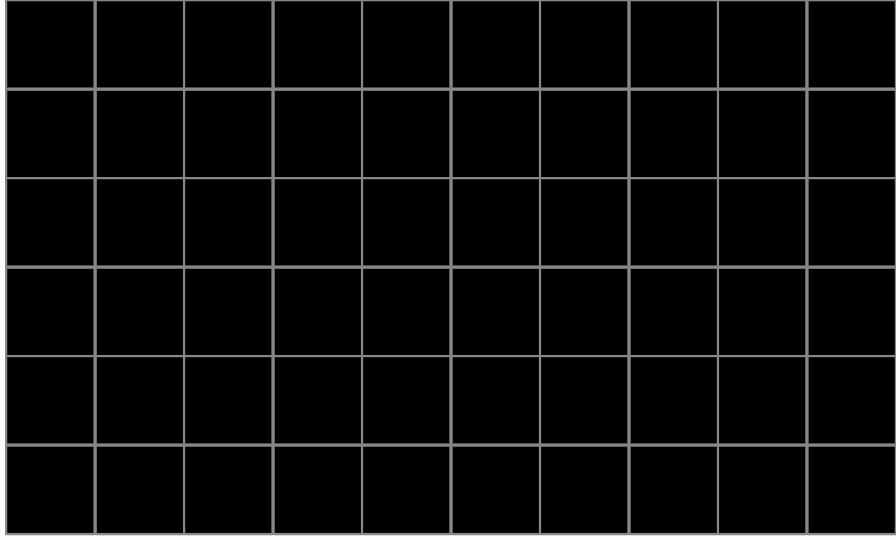
Give the GLSL for this pattern, as a WebGL 2 fragment shader.

```glsl
#version 300 es
precision highp float;
// Black square grid with alternating thick and thin grey lines, white at the left and bottom edges.

uniform vec2 u_resolution;
out vec4 fragColor;

// Coverage of the grid lines along one axis; odd lines are thick, even ones thin.
float gridLine(float cell, float pixel) {
    float index = floor(cell + 0.5);
    float halfWidth = mix(0.0125, 0.0190, mod(index, 2.0));
    float dist = abs(cell - index);
    return clamp((halfWidth - dist) / pixel + 0.5, 0.0, 1.0);
}

void main() {
    // One cell is the unit: ten columns fill the width beside the margin.
    float pixel = 10.07 / u_resolution.x;
    vec2 cell = gl_FragCoord.xy * pixel - vec2(0.069, 0.067);

    vec3 black = vec3(0.0);
    vec3 lineGrey = vec3(0.53);
    vec3 marginWhite = vec3(0.99);

    // Grid
    float lines = max(gridLine(cell.x, pixel), gridLine(cell.y, pixel));
    vec3 color = mix(black, lineGrey, lines);

    // Margin outside the first lines
    float edge = min(cell.x, cell.y) + 0.0125;
    float margin = clamp(0.5 - edge / pixel, 0.0, 1.0);
    color = mix(color, marginWhite, margin);

    fragColor = vec4(color, 1.0);
}
```
